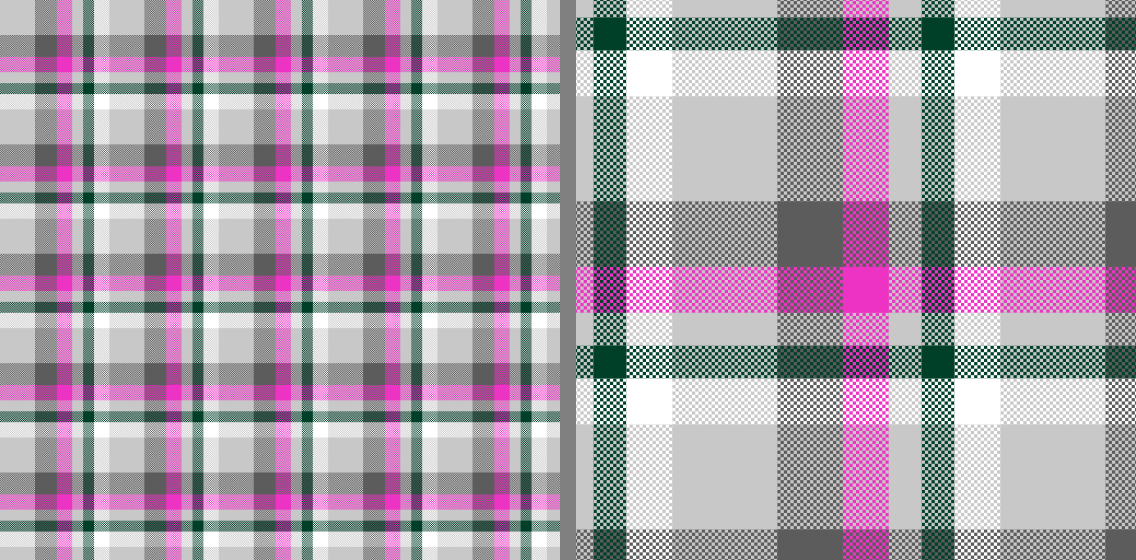
Left: the whole. Right: its middle third, enlarged.
Write a Shadertoy shader that draws this pattern.

```glsl
// Woven plaid: five-colour stripes crossing in a fine plain weave.

const float THREADS = 512.0;  // threads across the canvas
const float SETT = 100.0;     // threads in one repeat of the stripes

const vec3 SILVER   = vec3(0.784, 0.784, 0.784);
const vec3 CHARCOAL = vec3(0.361, 0.361, 0.361);
const vec3 PINK     = vec3(0.930, 0.200, 0.770);
const vec3 GREEN    = vec3(0.000, 0.250, 0.160);
const vec3 WHITE    = vec3(1.000, 1.000, 1.000);

// Step at start, averaged over a pixel of the given width
float softStep(float start, float t, float width) {
    return clamp((t - start) / width + 0.5, 0.0, 1.0);
}

// Stripe colour at a thread position; the repeat wraps inside the silver band
vec3 stripeColor(float thread, float width) {
    float wrap = 16.0;
    float t = mod(thread - wrap, SETT) + wrap;
    vec3 color = SILVER;
    color = mix(color, CHARCOAL, softStep(32.0, t, width));
    color = mix(color, PINK,     softStep(52.0, t, width));
    color = mix(color, SILVER,   softStep(66.0, t, width));
    color = mix(color, GREEN,    softStep(76.0, t, width));
    color = mix(color, WHITE,    softStep(86.0, t, width));
    return mix(color, SILVER,    softStep(SETT, t, width));
}

// Running integral of a square wave that is +1, then -1, on alternate threads
vec2 squareIntegral(vec2 p) {
    return 1.0 - abs(mod(p, 2.0) - 1.0);
}

// Share of a pixel in which the warp lies over the weft
float warpOnTop(vec2 p, float width) {
    vec2 wave = (squareIntegral(p + 0.5 * width) - squareIntegral(p - 0.5 * width)) / width;
    return 0.5 + 0.5 * wave.x * wave.y;
}

void mainImage(out vec4 fragColor, in vec2 fragCoord) {
    // Thread coordinates, counted from the upper left
    float pixelWidth = THREADS / iResolution.y;
    vec2 p = vec2(fragCoord.x, iResolution.y - fragCoord.y) * pixelWidth;

    // Cross the two sets of stripes
    vec3 warp = stripeColor(p.x, pixelWidth);
    vec3 weft = stripeColor(p.y, pixelWidth);
    fragColor = vec4(mix(weft, warp, warpOnTop(p, pixelWidth)), 1.0);
}
```
